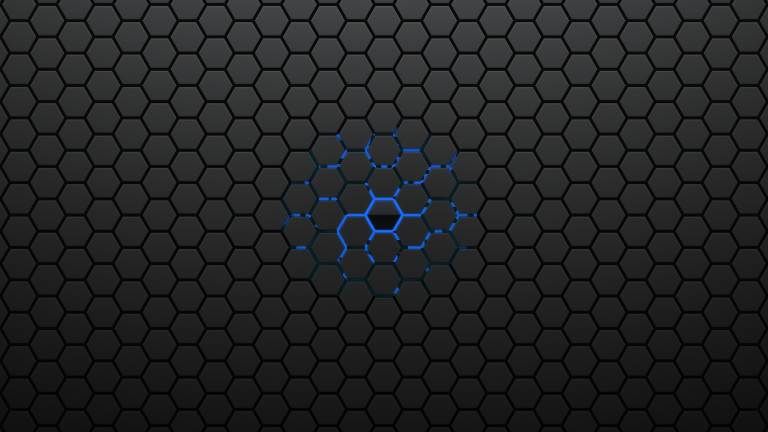
A Shadertoy shader for this background:

```glsl
const float PITCH = 0.0750;            // flat-to-flat cell size, in canvas heights
const float GAP = 0.046;               // half width of a groove, in cells
const float BEVEL = 0.035;             // width of the face rim, in cells
const vec2 CENTER = vec2(0.0, 0.002);  // middle of the lit cell
const vec2 CLUSTER_SHIFT = vec2(-0.12, 0.12);
const vec2 CLUSTER_RADIUS = vec2(3.15, 2.85);
const float RING_RADIUS = 0.6;         // reaches the borders of the middle cell
const float SEED = 17.0;
const vec3 FACE_TOP = vec3(0.262, 0.266, 0.270);
const vec3 FACE_BOTTOM = vec3(0.083, 0.084, 0.086);
const vec3 GROOVE = vec3(0.025, 0.026, 0.028);
const vec3 TEAL = vec3(0.035, 0.145, 0.185);
const vec3 BLUE = vec3(0.09, 0.40, 0.94);
const vec2 LATTICE = vec2(1.7320508, 1.0);
const float SECTOR = 1.0471976;        // sixth of a turn

float hash(vec2 p) {
    vec3 q = fract(vec3(p.xyx) * 0.1031);
    q += dot(q, q.yzx + 33.33);
    return fract((q.x + q.y) * q.z);
}

float noise(vec2 p) {
    vec2 i = floor(p), f = fract(p);
    f *= f * (3.0 - 2.0 * f);
    return mix(mix(hash(i), hash(i + vec2(1, 0)), f.x),
               mix(hash(i + vec2(0, 1)), hash(i + vec2(1, 1)), f.x), f.y);
}

// Centre of the nearest flat-topped hexagon
vec2 cellCenter(vec2 p) {
    vec2 a = LATTICE * floor(p / LATTICE + 0.5);
    vec2 b = LATTICE * (floor(p / LATTICE) + 0.5);
    return dot(p - a, p - a) < dot(p - b, p - b) ? a : b;
}

// Brightness of the light in one shared edge
float edgeLight(vec2 mid, vec2 p, float reach) {
    float radius = length(mid);
    if (radius < RING_RADIUS) return 1.0;
    if (radius < 0.95 && abs(mid.y) < 0.1) return 0.95;
    vec2 id = floor(mid * 4.0 / LATTICE + 0.5);
    float chosen = step(hash(id + SEED + 40.0), mix(0.62, 0.36, reach));
    float broken = smoothstep(0.0, 0.16, noise(p * 6.0 + 90.0) - mix(0.12, 0.48, reach));
    return chosen * broken * mix(1.0, 0.75, reach);
}

void mainImage(out vec4 fragColor, in vec2 fragCoord) {
    vec2 uv = fragCoord / iResolution.xy;
    vec2 p = ((fragCoord - 0.5 * iResolution.xy) / iResolution.y - CENTER) / PITCH;
    float aa = 1.0 / (iResolution.y * PITCH);

    // Cell, nearest border and its midpoint
    vec2 center = cellCenter(p);
    vec2 local = p - center;
    vec2 fold = abs(local);
    float border = 0.5 - max(fold.y, dot(fold, vec2(0.8660254, 0.5)));
    float angle = (floor(atan(local.y, local.x) / SECTOR) + 0.5) * SECTOR;
    vec2 normal = vec2(cos(angle), sin(angle));
    vec2 mid = center + 0.5 * normal;

    // Shaded faces
    float across = 2.0 * uv.x - 1.0;
    float vignette = 1.0 - 0.24 * across * across;
    vec3 face = mix(FACE_BOTTOM, FACE_TOP, uv.y) * vignette;
    face *= 1.0 + 0.10 * local.y;
    vec2 clusterPos = (p - CLUSTER_SHIFT) / CLUSTER_RADIUS;
    face *= 1.0 - 0.14 * exp(-dot(clusterPos, clusterPos));

    // Glossy middle cell
    float isMiddle = step(length(center), 0.1);
    float upper = smoothstep(-aa, aa, local.y - 0.01);
    vec3 gloss = mix(vec3(0.035, 0.042, 0.05) - 0.04 * local.y,
                     vec3(0.15, 0.165, 0.18) + 0.08 * local.y, upper);
    face = mix(face, gloss, isMiddle);

    // Bevelled rim and dark groove
    float rim = 1.0 - smoothstep(0.0, BEVEL + aa, border - GAP);
    face *= 1.0 + rim * (0.10 + 0.22 * normal.y);
    float inFace = smoothstep(-0.7 * aa, 0.7 * aa, border - GAP);
    vec3 color = mix(GROOVE * (0.5 + uv.y), face, inFace);

    // Light escaping through the grooves
    float reach = length((mid - CLUSTER_SHIFT) / CLUSTER_RADIUS);
    float inside = 1.0 - smoothstep(0.88, 1.0, reach);
    float light = inside * edgeLight(mid, p, reach);
    float patchy = 0.4 + 0.6 * noise(p * 2.5 + 50.0);
    color = mix(color, TEAL, (1.0 - inFace) * inside * patchy);
    float core = 1.0 - smoothstep(GAP - aa, GAP + aa, border);
    color = mix(color, BLUE * (1.0 - 0.15 * reach), core * light);
    color += BLUE * light * 0.14 * exp(-border * 22.0);

    fragColor = vec4(color, 1.0);
}
```
